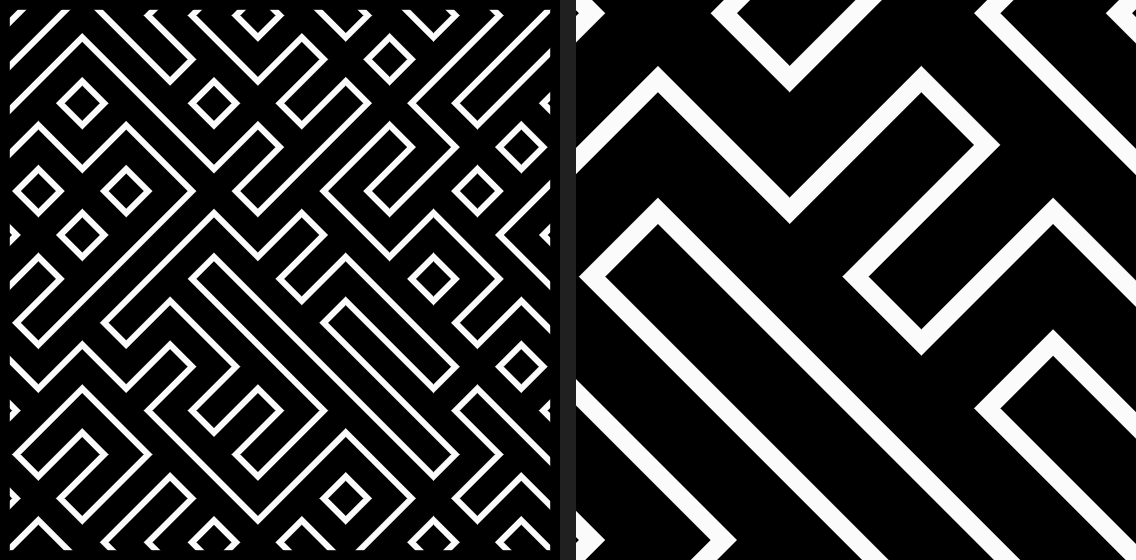
Left: the whole. Right: its middle third, enlarged.
Write a Shadertoy shader that draws this pattern.

```glsl
// Draws a maze of mitred white lines on black inside a thin black margin.
// Each square tile holds two parallel diagonals joining its edge midpoints;
// a hash mirrors each tile at random, so the lines link into loops and zigzags.

const float TILE_SIZE    = 0.0784;                // fractions of the canvas
const vec2  GRID_ORIGIN  = vec2(0.0685, 0.0316);  // one corner of the tile grid
const float LINE_WIDTH   = 0.0111;
const float MARGIN       = 0.0175;
const float MIRROR_SHARE = 0.5;                   // share of mirrored tiles
const uint  SEED         = 29u;
const vec3  GROUND_COLOR = vec3(0.0);
const vec3  LINE_COLOR   = vec3(0.985);

// Integer hash of a tile index, from 0 to 1
float hash(ivec2 cell) {
    uvec2 q = uvec2(cell + 64) * uvec2(1597u, 7919u);
    uint h = (q.x ^ (q.y + SEED * 977u)) * 73939u;
    h = (h ^ (h >> 15)) * 48271u;
    h = (h ^ (h >> 13)) * 69621u;
    h ^= h >> 16;
    return float(h & 65535u) / 65536.0;
}

// Distance to the centre line of the nearest diagonal, in canvas units
float mazeDistance(vec2 uv) {
    vec2 grid = (uv - GRID_ORIGIN) / TILE_SIZE;
    vec2 local = fract(grid) - 0.5;
    if (hash(ivec2(floor(grid))) < MIRROR_SHARE) local.x = -local.x;
    return abs(abs(local.x + local.y) - 0.5) * inversesqrt(2.0) * TILE_SIZE;
}

// Signed distance to the frame, negative inside
float frameDistance(vec2 uv) {
    vec2 d = abs(uv - 0.5) - (0.5 - MARGIN);
    return max(d.x, d.y);
}

// Coverage of a shape, smoothed over one pixel
float coverage(float signedDistance, float pixel) {
    return clamp(0.5 - signedDistance / pixel, 0.0, 1.0);
}

void mainImage(out vec4 fragColor, in vec2 fragCoord) {
    float canvas = min(iResolution.x, iResolution.y);
    vec2 uv = (fragCoord - 0.5 * iResolution.xy) / canvas + 0.5;
    float pixel = 1.0 / canvas;

    float line = coverage(mazeDistance(uv) - 0.5 * LINE_WIDTH, pixel);
    float frame = coverage(frameDistance(uv), pixel);

    fragColor = vec4(mix(GROUND_COLOR, LINE_COLOR, line * frame), 1.0);
}
```
